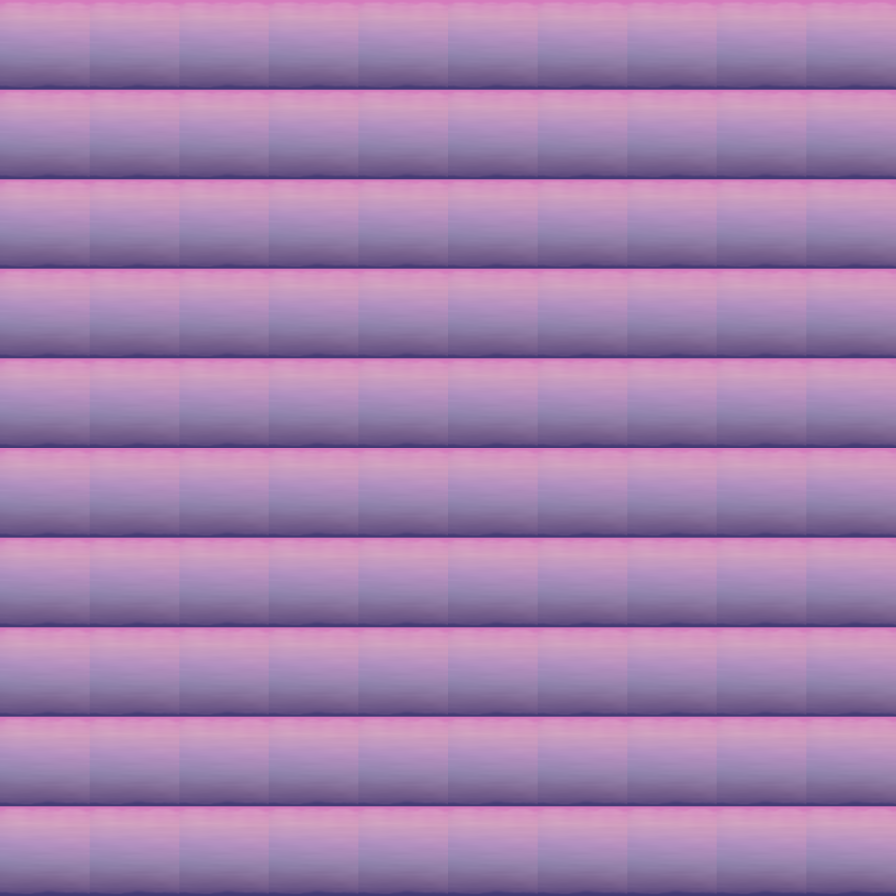
Give the GLSL for this pattern, as a Shadertoy shader.

```glsl
#define REPEATS 10.0
#define SAMPLES 3
#define STOPS 8
#define SIDE_TILT 0.07
#define WASH_WARP 0.045
#define STREAK_DEPTH 0.035
#define TOP_EDGE 0.045
#define BOTTOM_EDGE 0.035
#define CRIMSON vec3(0.83, 0.46, 0.73)
#define INDIGO vec3(0.25, 0.22, 0.45)

float hash(vec2 p) {
    return fract(sin(dot(p, vec2(127.1, 311.7))) * 43758.5453);
}

float valueNoise(vec2 p) {
    vec2 cell = floor(p);
    vec2 f = fract(p);
    f = f * f * (3.0 - 2.0 * f);
    float low = mix(hash(cell), hash(cell + vec2(1.0, 0.0)), f.x);
    float high = mix(hash(cell + vec2(0.0, 1.0)), hash(cell + 1.0), f.x);
    return mix(low, high, f.y);
}

float fbm(vec2 p) {
    float sum = 0.0;
    float weight = 0.5;
    for (int i = 0; i < 4; i++) {
        sum += weight * valueNoise(p);
        p = p * 2.03 + 17.3;
        weight *= 0.5;
    }
    return sum / 0.9375;
}

// Dusk gradient, from the top (0) to the bottom (1) of a tile
vec3 duskRamp(float depth) {
    vec3 colors[STOPS] = vec3[STOPS](
        vec3(0.85, 0.54, 0.77), vec3(0.84, 0.58, 0.76),
        vec3(0.82, 0.63, 0.75), vec3(0.70, 0.56, 0.75),
        vec3(0.57, 0.51, 0.67), vec3(0.49, 0.40, 0.57),
        vec3(0.39, 0.31, 0.51), vec3(0.31, 0.26, 0.48));
    float stops[STOPS] = float[STOPS](
        0.0, 0.07, 0.19, 0.42, 0.65, 0.82, 0.94, 1.0);
    vec3 color = colors[0];
    for (int i = 1; i < STOPS; i++) {
        float blend = clamp((depth - stops[i - 1]) / (stops[i] - stops[i - 1]), 0.0, 1.0);
        color = mix(color, colors[i], blend);
    }
    return color;
}

vec3 paintedTile(vec2 uv) {
    float depth = 1.0 - uv.y;
    float middle = 4.0 * depth * (1.0 - depth);

    // Soft wash, cooler toward the left side
    float wash = fbm(uv * vec2(2.5, 6.0) + 3.7) - 0.5;
    float tilt = (0.5 - uv.x) * SIDE_TILT * middle;
    vec3 color = duskRamp(clamp(depth + tilt + wash * WASH_WARP, 0.0, 1.0));
    color += vec3(0.03, -0.005, -0.01) * (uv.x - 0.5) * middle;

    // Long horizontal brush streaks and vertical blotches near the top
    float streak = fbm(uv * vec2(4.0, 38.0) + 11.0) - 0.5;
    float blotch = valueNoise(vec2(uv.x * 9.0, uv.y * 3.0)) - 0.5;
    color += streak * STREAK_DEPTH;
    color += vec3(0.02, 0.05, 0.01) * blotch * smoothstep(0.35, 0.05, depth);

    // Ragged bright edge above, dark edge below
    float topReach = TOP_EDGE * (0.3 + 1.3 * fbm(vec2(uv.x * 8.0, 5.0)));
    float bottomReach = BOTTOM_EDGE * (0.4 + 1.2 * fbm(vec2(uv.x * 6.0, 21.0)));
    float topMask = 1.0 - smoothstep(topReach * 0.5, topReach * 1.3, depth);
    float bottomMask = 1.0 - smoothstep(bottomReach * 0.5, bottomReach * 1.6, uv.y);
    color = mix(color, CRIMSON, topMask * 0.7);
    return mix(color, INDIGO, bottomMask * 0.85);
}

void mainImage(out vec4 fragColor, in vec2 fragCoord) {
    // Average subpixel samples to smooth the seams
    vec3 sum = vec3(0.0);
    for (int j = 0; j < SAMPLES; j++) {
        for (int i = 0; i < SAMPLES; i++) {
            vec2 offset = (vec2(i, j) + 0.5) / float(SAMPLES) - 0.5;
            vec2 position = (fragCoord + offset) / iResolution.xy;
            sum += paintedTile(fract(position * REPEATS));
        }
    }
    fragColor = vec4(sum / float(SAMPLES * SAMPLES), 1.0);
}
```
